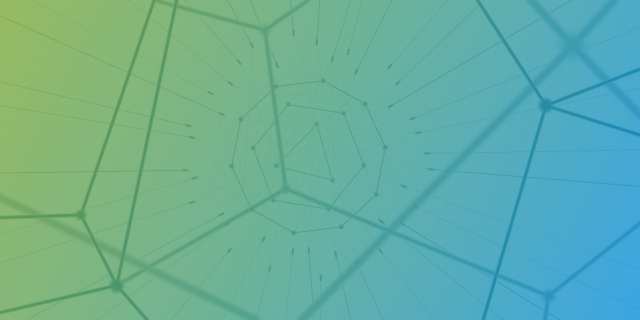
Write a WebGL 1 fragment shader that draws this background.

```glsl
precision highp float;

uniform vec2 u_resolution;

const float TAU = 6.2831853;
const vec2 HUB = vec2(0.964, 0.51);

// Joints of the large frame, in units of the canvas height
const vec2 TOP_LEFT = vec2(0.482, 1.0);
const vec2 TOP_MID = vec2(0.828, 0.906);
const vec2 LEFT = vec2(0.253, 0.328);
const vec2 LOW_LEFT = vec2(0.365, 0.108);
const vec2 MIDDLE = vec2(0.893, 0.41);
const vec2 RIGHT = vec2(1.706, 0.67);
const vec2 LOW_RIGHT = vec2(1.714, 0.075);
const vec2 FAR_RIGHT = vec2(1.79, 0.857);

float hash(float n) {
  return fract(sin(n * 127.1) * 43758.5453);
}

vec2 polar(float angle, float radius) {
  return radius * vec2(cos(angle), sin(angle));
}

// Soft line from a to b
float strut(vec2 p, vec2 a, vec2 b, float width, float blur) {
  vec2 ab = b - a;
  float h = clamp(dot(p - a, ab) / dot(ab, ab), 0.0, 1.0);
  return 1.0 - smoothstep(width - blur, width + blur, length(p - a - ab * h));
}

float blob(vec2 p, vec2 center, float radius, float blur) {
  return 1.0 - smoothstep(radius - blur, radius + blur, length(p - center));
}

vec3 background(vec2 uv) {
  vec3 green = vec3(0.59, 0.73, 0.38);
  vec3 teal = vec3(0.42, 0.70, 0.61);
  vec3 blue = vec3(0.23, 0.65, 0.89);
  float t = 0.8 * uv.x + 0.2 * (1.0 - uv.y);
  return t < 0.5 ? mix(green, teal, 2.0 * t) : mix(teal, blue, 2.0 * t - 1.0);
}

// Crisp foreground bars
float nearFrame(vec2 p, float width, float blur) {
  float ink = strut(p, TOP_LEFT, LEFT, width, blur);
  ink = max(ink, strut(p, vec2(0.552, 1.0), LOW_LEFT, width, blur));
  ink = max(ink, strut(p, LEFT, LOW_LEFT, width, blur));
  ink = max(ink, strut(p, LOW_LEFT, vec2(0.46, 0.0), width, blur));
  ink = max(ink, strut(p, vec2(0.0, 0.32), LEFT, width, blur));
  ink = max(ink, strut(p, vec2(0.0, 0.023), LOW_LEFT, width, blur));
  ink = max(ink, strut(p, vec2(1.492, 1.0), RIGHT, width, blur));
  ink = max(ink, strut(p, RIGHT, vec2(2.0, 0.784), width, blur));
  ink = max(ink, strut(p, RIGHT, vec2(2.0, 0.578), width, blur));
  ink = max(ink, strut(p, RIGHT, vec2(1.51, 0.0), width, blur));
  ink = max(ink, blob(p, LEFT, 0.015, 0.008));
  ink = max(ink, blob(p, LOW_LEFT, 0.021, 0.01));
  return max(ink, blob(p, RIGHT, 0.021, 0.01));
}

// Slightly defocused bars
float midFrame(vec2 p, float width, float blur) {
  float ink = strut(p, TOP_LEFT, TOP_MID, width, blur);
  ink = max(ink, strut(p, TOP_MID, vec2(0.964, 1.0), width, blur));
  ink = max(ink, strut(p, TOP_MID, MIDDLE, width, blur));
  ink = max(ink, strut(p, MIDDLE, LOW_LEFT, width, blur));
  ink = max(ink, strut(p, MIDDLE, LOW_RIGHT, width, blur));
  ink = max(ink, strut(p, LOW_RIGHT, vec2(2.0, 0.302), width, blur));
  ink = max(ink, strut(p, LOW_RIGHT, vec2(1.703, 0.0), width, blur));
  ink = max(ink, blob(p, TOP_MID, 0.014, 0.012));
  ink = max(ink, blob(p, MIDDLE, 0.014, 0.01));
  return max(ink, blob(p, LOW_RIGHT, 0.018, 0.012));
}

// Strongly blurred bars
float farFrame(vec2 p, float width, float blur) {
  float ink = strut(p, vec2(0.0, 0.383), vec2(0.8, 0.0), width, blur);
  ink = max(ink, strut(p, vec2(0.943, 0.0), FAR_RIGHT, width, blur));
  ink = max(ink, strut(p, FAR_RIGHT, vec2(1.92, 1.0), width, blur));
  ink = max(ink, strut(p, vec2(1.659, 1.0), FAR_RIGHT, width, blur));
  ink = max(ink, strut(p, FAR_RIGHT, vec2(2.0, 0.64), width, blur));
  return max(ink, blob(p, FAR_RIGHT, 0.035, 0.03));
}

// Closed polygon with a small knot on each corner
float ring(vec2 p, float count, float phase, float radius) {
  float ink = 0.0;
  for (int i = 0; i < 10; i++) {
    if (float(i) >= count) break;
    vec2 a = polar(phase + TAU * float(i) / count, radius);
    vec2 b = polar(phase + TAU * float(i + 1) / count, radius);
    ink = max(ink, strut(p, a, b, 0.0012, 0.003));
    ink = max(ink, blob(p, a, 0.007, 0.004));
  }
  return ink;
}

// Thin rays with thick inner tips, plus faint chords across the hub
float rays(vec2 p) {
  float ink = 0.0;
  for (int i = 0; i < 38; i++) {
    float k = float(i);
    float angle = TAU * (k + 0.7 * hash(k + 1.0)) / 38.0;
    float start = 0.28 + 0.11 * hash(k + 50.0);
    float strength = 0.25 + 0.45 * hash(k + 90.0);
    vec2 tip = polar(angle, start);
    vec2 end = polar(angle + 0.16 * (hash(k + 130.0) - 0.5), 1.5);
    vec2 chordEnd = polar(angle + 1.2 + 2.5 * hash(k + 170.0), 0.26);
    ink = max(ink, strength * strut(p, tip, end, 0.0008, 0.003));
    ink = max(ink, 0.75 * strut(p, tip, mix(tip, end, 0.012), 0.003, 0.003));
    ink = max(ink, 0.17 * strut(p, tip, chordEnd, 0.0006, 0.003));
  }
  return ink;
}

void main() {
  vec2 uv = gl_FragCoord.xy / u_resolution;
  vec2 p = vec2(uv.x * 2.0, uv.y);
  vec2 q = p - HUB;

  // Layers from back to front
  float ink = 0.5 * farFrame(p, 0.012, 0.011);
  ink = max(ink, 0.62 * midFrame(p, 0.006, 0.006));
  ink = max(ink, rays(q));
  ink = max(ink, 0.72 * ring(q, 10.0, 0.122, 0.242));
  ink = max(ink, 0.65 * ring(q, 6.0, 0.89, 0.175));
  ink = max(ink, 0.6 * ring(q, 3.0, 1.32, 0.105));
  ink = max(ink, 0.95 * nearFrame(p, 0.005, 0.004));

  vec3 shade = vec3(0.18, 0.13, 0.11);
  gl_FragColor = vec4(background(uv) - ink * shade, 1.0);
}
```
